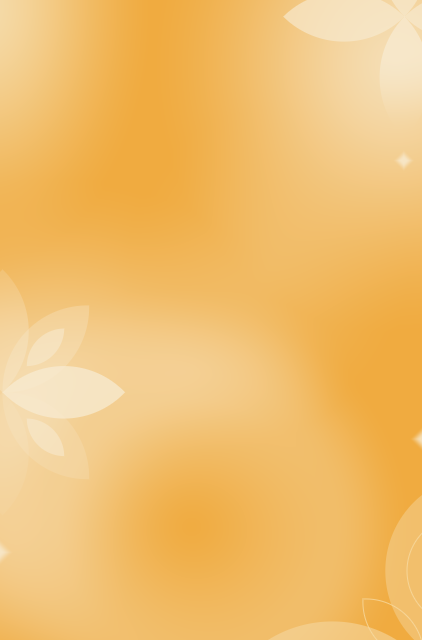
A Shadertoy shader for this background:

```glsl
// Warm amber backdrop with soft cream glows, translucent petals and sparkles.

const vec3 AMBER = vec3(0.94, 0.67, 0.25);
const vec3 HONEY = vec3(0.95, 0.78, 0.50);
const vec3 CREAM = vec3(0.97, 0.92, 0.82);

// Elliptical glow: 1 at its centre, 0 at its radii
float glow(vec2 p, vec2 centre, vec2 radii) {
    float d = length((p - centre) / radii);
    return mix(max(1.0 - d, 0.0), 1.0 - smoothstep(0.0, 1.0, d), 0.6);
}

// Signed distance to a pointed petal growing from the origin
float petal(vec2 p, float angle, float len, float halfWidth) {
    vec2 axis = vec2(cos(angle), sin(angle));
    vec2 q = vec2(dot(p, axis) - 0.5 * len, abs(dot(p, vec2(-axis.y, axis.x))));
    float r = (0.25 * len * len + halfWidth * halfWidth) / (2.0 * halfWidth);
    return length(q + vec2(0.0, r - halfWidth)) - r;
}

// Antialiased coverage of a signed distance
float fill(float d) {
    return clamp(0.5 - d * iResolution.y, 0.0, 1.0);
}

// Thin antialiased outline
float outline(float d) {
    return fill(abs(d) - 0.0008);
}

// Soft four-pointed sparkle
float sparkle(vec2 p, float size) {
    p = abs(p);
    return 1.0 - smoothstep(0.2, 1.0, (p.x + p.y) / size);
}

void mainImage(out vec4 fragColor, in vec2 fragCoord) {
    vec2 p = fragCoord / iResolution.y;
    p.x *= 0.6615 * iResolution.y / iResolution.x;
    vec3 color = AMBER;

    // Corner glows and the diagonal band between them
    color = mix(color, HONEY, 0.55 * glow(p, vec2(0.42, 0.58), vec2(0.22, 0.25)));
    color = mix(color, vec3(0.96, 0.87, 0.69), 0.95 * glow(p, vec2(-0.02, 0.99), vec2(0.26, 0.40)));
    color = mix(color, vec3(0.96, 0.87, 0.71), glow(p, vec2(0.62, 0.90), vec2(0.38, 0.42)));

    // Broad left glow, then the lit disc with its amber core
    color = mix(color, vec3(0.96, 0.87, 0.71), glow(p, vec2(0.09, 0.32), vec2(0.43, 0.40)));
    float disc = length(p - vec2(0.30, 0.177));
    color = mix(color, HONEY, 0.65 * (1.0 - smoothstep(0.22, 0.35, disc)));
    color = mix(color, vec3(0.96, 0.84, 0.64), 0.6 * glow(p, vec2(0.29, 0.42), vec2(0.26, 0.13)));
    color = mix(color, vec3(0.96, 0.84, 0.64), 0.5 * glow(p, vec2(0.02, 0.16), vec2(0.20, 0.22)));
    color = mix(color, AMBER, 0.97 * glow(p, vec2(0.30, 0.177), vec2(0.21, 0.20)));

    // Left flower: a fan of five petals, with small ones on the diagonals
    vec2 f = p - vec2(0.004, 0.387);
    for (int i = -2; i <= 2; i++) {
        float angle = 0.7854 * float(i);
        float alpha = i == 0 ? 0.75 : 0.25 + 0.05 * float(i);
        alpha *= mix(1.0, 0.55, smoothstep(0.08, 0.19, length(f)) * float(abs(i) / 2));
        color = mix(color, CREAM, alpha * fill(petal(f, angle, 0.192, 0.041)));
        if (abs(i) == 1) {
            vec2 root = vec2(0.038, 0.041 * float(i));
            color = mix(color, CREAM, 0.55 * fill(petal(f - root, angle, 0.083, 0.017)));
        }
    }

    // Top right flower: four petals, the lower one fading at its tip
    f = p - vec2(0.634, 0.974);
    for (int i = 0; i < 4; i++) {
        float alpha = i == 3 ? 0.75 * (1.0 - smoothstep(0.05, 0.18, -f.y)) : 0.65;
        color = mix(color, CREAM, alpha * fill(petal(f, 1.5708 * float(i), 0.19, 0.039)));
    }

    // Lower right discs and fine outlines
    float side = length(p - vec2(0.755, 0.108)) - 0.151;
    color = mix(color, vec3(0.96, 0.83, 0.60), 0.5 * fill(side));
    float mound = length(p - vec2(0.521, -0.161)) - 0.190;
    color = mix(color, vec3(0.96, 0.84, 0.62), 0.6 * fill(mound));
    float ring = length(p - vec2(0.723, 0.108)) - 0.085;
    float leaf = petal(p - vec2(0.569, 0.064), -0.7854, 0.135, 0.030);
    color = mix(color, vec3(0.97, 0.86, 0.64), 0.75 * max(outline(ring), outline(leaf)));

    // Sparkles
    float light = sparkle(p - vec2(0.633, 0.749), 0.018);
    light = max(light, sparkle(p - vec2(0.664, 0.314), 0.023));
    light = max(light, sparkle(p - vec2(-0.002, 0.137), 0.024));
    color = mix(color, CREAM, 0.8 * light);

    fragColor = vec4(color, 1.0);
}
```
